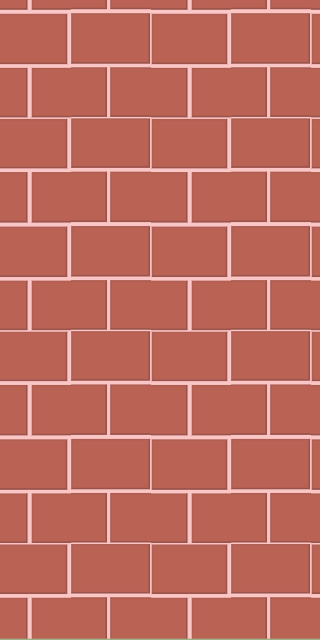
Reproduce this pattern procedurally as a Shadertoy shader.

```glsl
// Terracotta brick wall in running bond with pale pink joints of uneven width.

// Lengths are in units of 1/512 of the canvas height; y runs downward.
const float CANVAS_HEIGHT = 512.0;
const vec2  TILE = vec2(128.0, 170.25);              // two bricks by four courses
const vec4  BED_CENTER = vec4(9.0, 52.4, 94.1, 135.8);
const vec4  BED_WIDTH  = vec4(3.2, 2.9, 1.2, 3.0);
const vec2  ODD_CENTER  = vec2(55.4, 120.7);         // upright joints, odd courses
const vec2  ODD_WIDTH   = vec2(3.1, 1.3);
const vec2  EVEN_CENTER = vec2(23.7, 86.9);          // upright joints, even courses
const vec2  EVEN_WIDTH  = vec2(3.3, 2.5);
const float BED_STEP = 0.4;                          // drop of every second brick
const float SHADE_START = 0.8;
const float SHADE_END = 1.8;
const float LIT_EDGE_SHADE = 0.35;                   // top and left edges
const float BASE_TOP = 510.9;

const vec3 BRICK  = vec3(0.73, 0.39, 0.335);
const vec3 SHADOW = vec3(0.60, 0.325, 0.29);
const vec3 MORTAR = vec3(0.985, 0.775, 0.775);
const vec3 BASE   = vec3(0.62, 0.69, 0.53);

// Keeps the nearer joint: x = distance to its edge, y = signed side of its centre.
vec2 nearerJoint(vec2 best, float pos, float center, float width, float period) {
    float offset = mod(pos - center + 0.5 * period, period) - 0.5 * period;
    float dist = abs(offset) - 0.5 * width;
    return dist < best.x ? vec2(dist, offset) : best;
}

// Dark rim inside a brick, strongest on the right and lower edges.
float rimShade(vec2 joint) {
    float strength = joint.y < 0.0 ? 1.0 : LIT_EDGE_SHADE;
    return strength * (1.0 - smoothstep(SHADE_START, SHADE_END, joint.x));
}

void mainImage(out vec4 fragColor, in vec2 fragCoord) {
    float pixel = CANVAS_HEIGHT / iResolution.y;
    vec2 p = fragCoord * pixel;
    p.y = CANVAS_HEIGHT - p.y;

    // Bed joints, with a slight step between neighbouring bricks
    float column = mod(p.x - ODD_CENTER.y, TILE.x);
    float y = p.y - BED_STEP * step(column, 0.5 * TILE.x);
    vec2 bed = vec2(1e3, 0.0);
    for (int i = 0; i < 4; i++) {
        bed = nearerJoint(bed, y, BED_CENTER[i], BED_WIDTH[i], TILE.y);
    }

    // Upright joints, shifted on alternate courses
    float t = mod(y, TILE.y);
    bool odd = (t > BED_CENTER.x && t < BED_CENTER.y) || (t > BED_CENTER.z && t < BED_CENTER.w);
    vec2 centers = odd ? ODD_CENTER : EVEN_CENTER;
    vec2 widths = odd ? ODD_WIDTH : EVEN_WIDTH;
    vec2 upright = vec2(1e3, 0.0);
    for (int i = 0; i < 2; i++) {
        upright = nearerJoint(upright, p.x, centers[i], widths[i], TILE.x);
    }

    // Brick face, rim and mortar
    float soft = max(0.6 * pixel, 0.4);
    vec3 color = mix(BRICK, SHADOW, max(rimShade(bed), rimShade(upright)));
    float gap = min(bed.x, upright.x);
    color = mix(color, MORTAR, 1.0 - smoothstep(-soft, soft, gap));

    // Thin green strip along the foot of the wall
    color = mix(color, BASE, smoothstep(-soft, soft, p.y - BASE_TOP));
    fragColor = vec4(color, 1.0);
}
```
